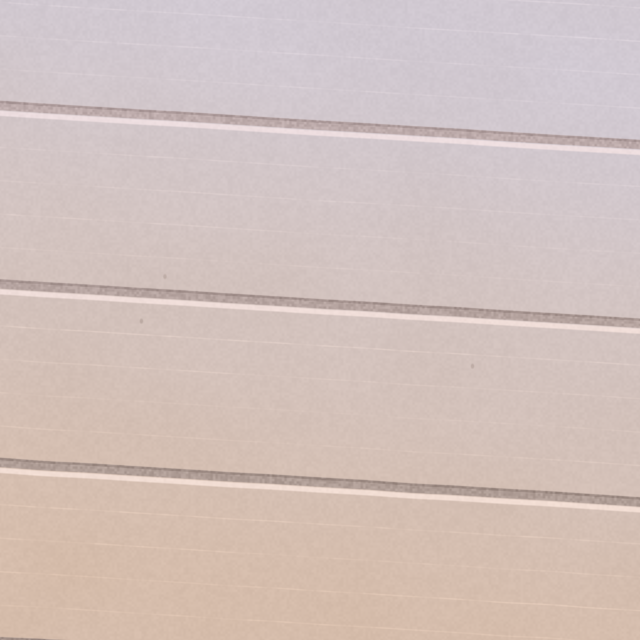
Reproduce this texture procedurally as a Shadertoy shader.

```glsl
const float PITCH = 0.279;      // height of one panel
const float SLOPE = 0.061;      // fall of the seams across the canvas
const float FIRST_SEAM = 0.172; // depth of the first seam at the left edge

const vec3 COOL = vec3(0.818, 0.788, 0.822);
const vec3 MID = vec3(0.826, 0.762, 0.742);
const vec3 WARM = vec3(0.835, 0.737, 0.668);
const vec3 SHADE_COOL = vec3(0.71, 0.64, 0.64);
const vec3 SHADE_WARM = vec3(0.65, 0.58, 0.55);
const vec3 LIP_COOL = vec3(0.93, 0.87, 0.88);
const vec3 LIP_WARM = vec3(0.95, 0.87, 0.83);

float hash(vec2 p) {
    vec3 q = fract(vec3(p.xyx) * 0.1031);
    q += dot(q, q.yzx + 33.33);
    return fract((q.x + q.y) * q.z);
}

float noise(vec2 p) {
    vec2 cell = floor(p), f = fract(p);
    f = f * f * (3.0 - 2.0 * f);
    float low = mix(hash(cell), hash(cell + vec2(1, 0)), f.x);
    float high = mix(hash(cell + vec2(0, 1)), hash(cell + vec2(1, 1)), f.x);
    return mix(low, high, f.y);
}

// Soft-edged strip between two bounds
float band(float x, float from, float to, float soft) {
    return smoothstep(from - soft, from + soft, x)
         * (1.0 - smoothstep(to - soft, to + soft, x));
}

// Painted surface, cool above and warm below
vec3 paint(vec2 uv) {
    float h = clamp(uv.y + 0.2 * (uv.x - 0.5), 0.0, 1.0);
    vec3 col = mix(WARM, MID, smoothstep(0.0, 0.55, h));
    col = mix(col, COOL, smoothstep(0.45, 1.0, h));
    float blotch = noise(uv * 9.0) - 0.5;
    return col + blotch * vec3(0.010, 0.012, 0.016);
}

// Four faint broken ridges in each panel
float ridges(float phase, float row, float x, float soft) {
    float k = clamp(floor((phase - 0.21) / 0.187 + 0.5), 0.0, 3.0);
    float dist = abs(phase - 0.21 - 0.187 * k) * PITCH;
    float id = row * 4.0 + k + 20.0;
    float wear = smoothstep(0.1, 0.8, noise(vec2(x * 45.0, id * 7.0)));
    float fade = 0.5 + 0.5 * noise(vec2(x * 4.0, id * 3.0));
    float strength = mix(0.5, 1.0, hash(vec2(id, 5.0)));
    float line = 1.0 - smoothstep(0.0008 - soft, 0.0014 + soft, dist);
    return line * strength * fade * mix(0.35, 1.0, wear);
}

// A few small dark chips
float chips(vec2 uv, float soft) {
    float mask = 0.0;
    for (int i = 0; i < 3; i++) {
        float id = float(i);
        vec2 pos = vec2(hash(vec2(id, 3.0)), 0.4 + 0.2 * hash(vec2(id, 8.0)));
        float dist = length((uv - pos) * vec2(1.0, 0.7));
        mask = max(mask, 1.0 - smoothstep(0.001, 0.003 + soft, dist));
    }
    return mask;
}

void mainImage(out vec4 fragColor, in vec2 fragCoord) {
    vec2 uv = fragCoord / iResolution.xy;
    float soft = max(0.7 / iResolution.y, 0.0009);

    // Panel coordinates, measured downwards from each seam
    float wobble = 0.0012 * (noise(vec2(uv.x * 14.0, uv.y * 3.0)) - 0.5);
    float depth = 1.0 - uv.y - SLOPE * uv.x - FIRST_SEAM + wobble;
    float row = floor(depth / PITCH);
    float phase = fract(depth / PITCH);
    float seam = depth - PITCH * floor(depth / PITCH + 0.5);

    vec3 col = paint(uv);
    float ridge = ridges(phase, row, uv.x, soft);
    col += ridge * vec3(0.055, 0.050, 0.045);
    col = mix(col, SHADE_WARM, 0.5 * chips(uv, soft));

    // Seam: grainy shadow with a darker top edge, then a bright lip
    float grain = noise(uv * 260.0) - 0.5;
    vec3 shade = mix(SHADE_WARM, SHADE_COOL, smoothstep(0.2, 0.9, uv.y));
    vec3 lip = mix(LIP_WARM, LIP_COOL, smoothstep(0.2, 0.9, uv.y));
    float edge = band(seam, -0.0145, -0.0105, soft);
    vec3 shadow = shade + 0.035 + 0.07 * grain - 0.075 * edge;
    col = mix(col, shadow, band(seam, -0.0145, 0.0005, soft * 1.5));
    col = mix(col, lip, band(seam, 0.0015, 0.0095, soft * 1.6));

    // Fine surface grain
    col += 0.022 * grain + 0.012 * (noise(uv * 120.0 + 40.0) - 0.5);
    fragColor = vec4(clamp(col, 0.0, 1.0), 1.0);
}
```
